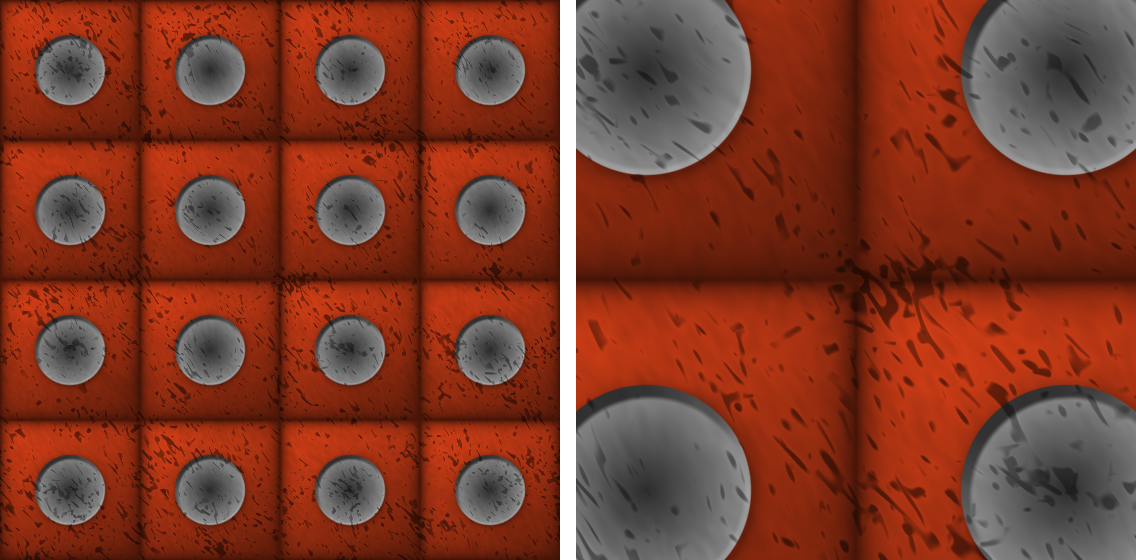
Left: the whole. Right: its middle third, enlarged.
Reproduce this pattern procedurally as a WebGL 1 fragment shader.

```glsl
precision highp float;
// Worn red square panels, each with a recessed round grey metal stud, lit from the upper left.

uniform vec2 u_resolution;

#define CELLS 4.0
#define STUD_RADIUS 0.25
#define SEAM_WIDTH 0.042
#define LIGHT_TILT vec2(-0.17, 0.33)
#define PANEL_LEVEL 0.63
#define SEAM_LEVEL 0.27
#define PANEL_TINT vec3(1.0, 0.295, 0.105)
#define STUD_DARK 0.17
#define STUD_BRIGHT 0.56
#define WEAR 0.5

float hash(vec2 p) {
    vec3 q = fract(vec3(p.xyx) * 0.1031);
    q += dot(q, q.yzx + 33.33);
    return fract((q.x + q.y) * q.z);
}

// Value noise that repeats after a whole number of lattice steps
float wrapNoise(vec2 p, vec2 period) {
    vec2 i = floor(p);
    vec2 f = p - i;
    f = f * f * (3.0 - 2.0 * f);
    vec2 a = mod(i, period);
    vec2 b = mod(i + 1.0, period);
    return mix(mix(hash(a), hash(vec2(b.x, a.y)), f.x),
               mix(hash(vec2(a.x, b.y)), hash(b), f.x), f.y);
}

float cloud(vec2 uv, float scale) {
    float sum = 0.0;
    float weight = 0.5;
    for (int k = 0; k < 3; k++) {
        sum += weight * wrapNoise(uv * scale, vec2(scale));
        scale *= 2.0;
        weight *= 0.5;
    }
    return sum / 0.875;
}

// Noise stretched along falling diagonals; whole-number slopes keep it tileable
float grain(vec2 uv, float slope, vec2 scale) {
    vec2 q = vec2(slope * uv.x + uv.y, uv.x - slope * uv.y);
    return wrapNoise(q * scale, scale);
}

void main() {
    vec2 uv = gl_FragCoord.xy / u_resolution;
    vec2 p = fract(uv * CELLS) - 0.5;
    float aa = CELLS / min(u_resolution.x, u_resolution.y);
    float r = length(p);

    // Scratches and pits, gathered into patches
    vec2 bend = vec2(cloud(uv, 9.0), cloud(uv + 0.37, 11.0)) - 0.5;
    vec2 warped = uv + 0.035 * bend;
    float patches = cloud(uv, 16.0);
    float fine = grain(warped, 1.0, vec2(150.0, 52.0));
    float steep = grain(warped, 2.0, vec2(105.0, 36.0));
    float pits = wrapNoise(warped * 170.0, vec2(170.0));
    float limit = 0.98 - 0.36 * patches;
    float marks = smoothstep(limit, limit + 0.16, fine);
    marks = max(marks, 0.8 * smoothstep(limit, limit + 0.16, steep));
    marks = max(marks, smoothstep(1.0, 1.15, pits * 0.7 + patches * 0.65));
    float mottling = 1.0 + 0.13 * (patches - 0.5) + 0.08 * (fine + steep - 1.0);

    // Tilted light on the panel and soft dark seams
    vec2 border = 0.5 - abs(p);
    vec2 fade = 1.0 - exp(-border / SEAM_WIDTH);
    float panel = PANEL_LEVEL + dot(p, LIGHT_TILT);
    panel = mix(SEAM_LEVEL, panel, fade.x * fade.y);
    float drop = length(p - vec2(0.006, -0.008)) - STUD_RADIUS;
    panel *= 1.0 - 0.28 * exp(-max(drop, 0.0) / 0.018);
    vec3 color = PANEL_TINT * panel * mottling * (1.0 - WEAR * marks);

    // Stud face: dark at the centre, pale toward the rim
    float face = mix(STUD_DARK, STUD_BRIGHT, min(r / STUD_RADIUS, 1.0));
    float facing = dot(p / max(r, 0.001), normalize(vec2(-0.5, 0.86)));
    float rim = smoothstep(STUD_RADIUS - 0.02, STUD_RADIUS - 0.008, r);
    face += 0.07 * rim * smoothstep(0.2, -0.8, facing);

    // Recess shadow along the upper left
    float inner = length(p - vec2(0.009, -0.016)) - (STUD_RADIUS - 0.013);
    float lip = smoothstep(-0.007 - aa, 0.004 + aa, inner);
    float shade = mix(0.34, 0.19, smoothstep(0.3, 1.0, facing));
    face = mix(face, shade, lip * smoothstep(-0.25, 0.35, facing));
    face *= mottling * (1.0 - 0.85 * WEAR * marks);

    float stud = 1.0 - smoothstep(-aa, aa, r - STUD_RADIUS);
    color = mix(color, vec3(face), stud);
    gl_FragColor = vec4(color, 1.0);
}
```
